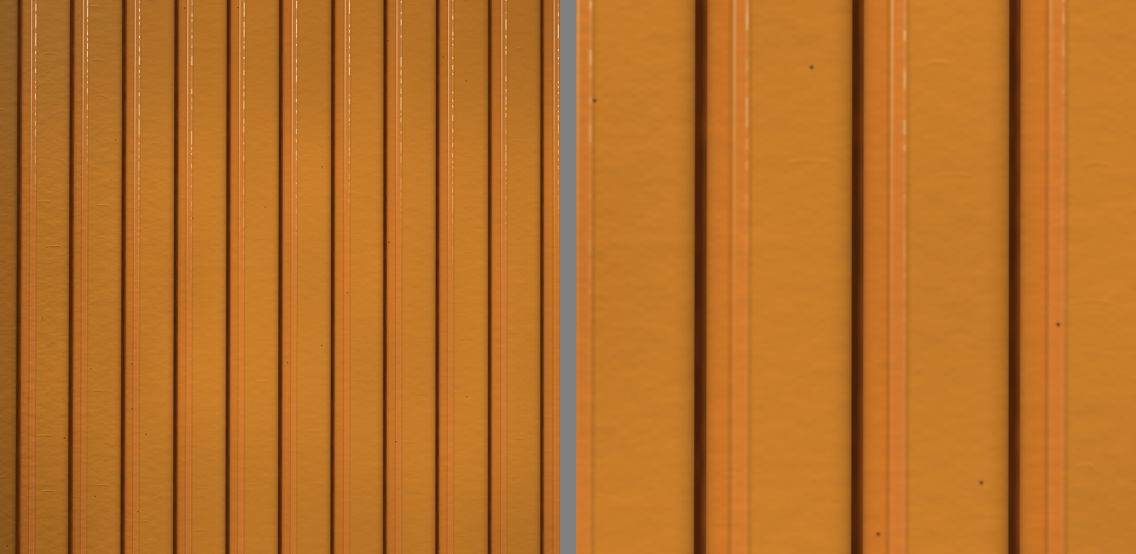
Left: the whole. Right: its middle third, enlarged.
Write a WebGL 2 fragment shader that draws this texture.

```glsl
#version 300 es
precision highp float;
// Glossy ochre painted cladding: upright boards split by dark, slightly leaning grooves.
// Each board has an orange flange, a twin bead with broken glints, and a flat panel.
// Layered value noise gives paint relief; hashed cells place creases and specks.
uniform vec2 u_resolution;
out vec4 fragColor;

// Lengths are fractions of the canvas width.
const float PITCH = 0.0935;
const float FIRST_GROOVE = 0.0330;
const float LEAN = 0.0042;
const float GROOVE_LEFT = 0.0040;    // groove half width at the left side
const float GROOVE_RIGHT = 0.0028;   // and at the right side
const float BEAD_A = 0.0205;         // offsets of the bead edges from the groove
const float BEAD_B = 0.0280;
const float GLINT_WIDTH = 0.0011;
const float CREASE_CELL = 0.085;
const float SPECK_CELL = 0.045;

const vec3 PANEL = vec3(0.775, 0.485, 0.165);
const vec3 FLANGE = vec3(0.785, 0.455, 0.155);
const vec3 BEAD = vec3(0.805, 0.470, 0.180);
const vec3 GROOVE_DARK = vec3(0.29, 0.13, 0.035);
const vec3 GROOVE_WARM = vec3(0.42, 0.21, 0.065);
const vec3 SHEEN = vec3(0.81, 0.60, 0.37);
const vec3 GLINT = vec3(1.0, 0.90, 0.70);

float hash(vec2 cell) {
    uvec2 q = uvec2(ivec2(cell) + 4096) * uvec2(1597u, 3571u);
    uint h = (q.x ^ (q.y << 7)) * 747796u + 2891u;
    h = (h ^ (h >> 15)) * 277803u;
    h = (h ^ (h >> 13)) * 668265u;
    return float((h ^ (h >> 16)) & 65535u) / 65535.0;
}

float noise(vec2 p) {
    vec2 i = floor(p), f = fract(p);
    f = f * f * (3.0 - 2.0 * f);
    return mix(mix(hash(i), hash(i + vec2(1, 0)), f.x),
               mix(hash(i + vec2(0, 1)), hash(i + vec2(1, 1)), f.x), f.y);
}

// Soft band from a to b.
float band(float x, float a, float b, float soft) {
    return smoothstep(a - soft, a + soft, x) * (1.0 - smoothstep(b - soft, b + soft, x));
}

float line(float x, float center, float width) {
    float d = (x - center) / width;
    return exp(-d * d);
}

// Paint height, stretched a little sideways like brushed enamel.
float relief(vec2 p) {
    float h = 0.0, gain = 0.5;
    vec2 q = p * vec2(55.0, 95.0);
    for (int i = 0; i < 3; i++) {
        h += gain * noise(q);
        q = q * 2.1 + 17.0;
        gain *= 0.55;
    }
    return h;
}

// Shallow arched drag marks, at most one per cell of a board.
float crease(float across, float y, float rib) {
    float row = floor(y / CREASE_CELL);
    vec2 id = vec2(rib, row);
    float present = step(0.5, hash(id + 31.0));
    float start = mix(0.030, 0.050, hash(id + 5.0));
    float span = mix(0.012, 0.032, hash(id + 9.0));
    float t = (across - start) / span;
    float height = (row + mix(0.3, 0.7, hash(id))) * CREASE_CELL + 0.006 * t * (1.0 - t);
    float mask = present * band(t, 0.1, 0.9, 0.12);
    return mask * (line(y, height, 0.0010) - line(y, height - 0.0022, 0.0012));
}

void main() {
    vec2 p = gl_FragCoord.xy / u_resolution.x;
    float up = gl_FragCoord.y / u_resolution.y;
    float soft = max(0.8 / u_resolution.x, 0.0006);

    // Board coordinates
    float x = p.x - FIRST_GROOVE - LEAN * (up - 0.3) * (1.0 - p.x);
    float rib = floor(x / PITCH);
    float across = x - rib * PITCH;
    float fromGroove = across > 0.5 * PITCH ? across - PITCH : across;
    float jitter = 0.0022 * (hash(vec2(rib, 77.0)) - 0.5);
    float beadA = BEAD_A + jitter, beadB = BEAD_B + jitter;
    float leftness = 1.0 - smoothstep(0.0, 0.45, p.x);

    // Flange, bead and panel
    vec3 color = mix(FLANGE, PANEL, smoothstep(beadB - 0.001, beadB + 0.004, across));
    color = mix(color, BEAD, band(across, beadA, beadB, 0.001));
    color *= 1.0 - 0.09 * line(across, beadA - 0.0022, 0.0014);
    color *= 1.0 - 0.07 * line(across, beadB + 0.0022, 0.0014);
    color *= 1.0 - 0.10 * smoothstep(PITCH - 0.018, PITCH, across);

    // Paint relief, creases and specks
    float slope = relief(p + vec2(0.0, 0.0025)) - relief(p);
    color *= 1.0 + slope * mix(0.10, 0.24, leftness);
    color *= 1.0 + 0.05 * (noise(p * vec2(9.0, 6.0)) - 0.5);
    color *= 1.0 + crease(across, p.y, rib) * mix(0.03, 0.13, leftness);
    vec2 cell = floor(p / SPECK_CELL);
    vec2 spot = (cell + 0.2 + 0.6 * vec2(hash(cell), hash(cell + 50.0))) * SPECK_CELL;
    float speck = step(0.91, hash(cell + 90.0)) * exp(-dot(p - spot, p - spot) / 1.4e-6);
    color *= 1.0 - 0.4 * speck;

    // Room light: dim on the left and at the top and bottom edges, hazy at upper left
    float light = 1.0 - 0.11 * leftness - 0.10 * smoothstep(0.65, 1.0, up);
    light -= 0.07 * (1.0 - smoothstep(0.0, 0.3, up)) + 0.04 * smoothstep(0.8, 1.0, p.x);
    color *= light * (rib < 0.0 ? 0.84 : 1.0);
    color = mix(color, SHEEN * 0.86, 0.20 * leftness * smoothstep(0.5, 1.0, up));

    // Bead gloss: a steady sheen with sparkling breaks that fade downward
    float reach = smoothstep(0.38 + 0.2 * hash(vec2(rib, 12.0)), 0.95, up);
    float flecks = smoothstep(0.42, 0.75, noise(vec2(rib * 7.0, p.y * 210.0)));
    float lineA = line(across, beadA, GLINT_WIDTH), lineB = line(across, beadB, GLINT_WIDTH);
    color = mix(color, SHEEN, (lineA + lineB) * (0.13 + 0.50 * reach));
    color = mix(color, GLINT, reach * (0.35 * lineA + 0.75 * lineB * flecks));

    // Groove with a dark side, a warm side and a soft shadow
    float halfWidth = mix(GROOVE_LEFT, GROOVE_RIGHT, p.x);
    float shadow = exp(-max(abs(fromGroove) - halfWidth, 0.0) / 0.0022);
    color *= 1.0 - 0.24 * shadow;
    vec3 groove = mix(GROOVE_DARK, GROOVE_WARM, smoothstep(-0.2, 0.9, fromGroove / halfWidth));
    groove *= 0.92 + 0.16 * noise(vec2(rib * 5.0, p.y * 60.0));
    color = mix(color, groove, band(fromGroove, -halfWidth, halfWidth, soft));

    fragColor = vec4(clamp(color, 0.0, 1.0), 1.0);
}
```
